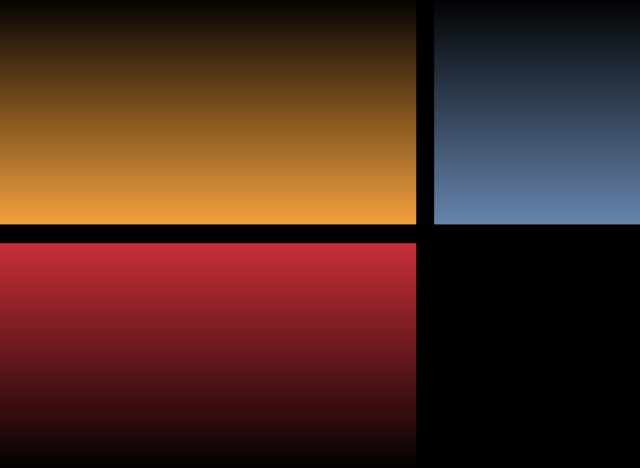
Reproduce this background procedurally as a Shadertoy shader.

```glsl
// Three glowing colour panels split by black bars, each fading to black away from the horizon.

const vec3 AMBER = vec3(0.96, 0.63, 0.24);
const vec3 CRIMSON = vec3(0.78, 0.185, 0.215);
const vec3 STEEL = vec3(0.40, 0.52, 0.68);

// Panel edges as fractions of the canvas
const float LEFT_END = 0.6504;
const float RIGHT_START = 0.6784;
const float UPPER_START = 0.5205;
const float LOWER_END = 0.4804;

// Smooth coverage of the span from lo to hi, softened over one pixel
float span(float v, float lo, float hi, float pixel) {
    return clamp((v - lo) / pixel + 0.5, 0.0, 1.0)
         * clamp((hi - v) / pixel + 0.5, 0.0, 1.0);
}

// Coverage of an axis-aligned box
float boxMask(vec2 uv, vec2 lo, vec2 hi, vec2 pixel) {
    return span(uv.x, lo.x, hi.x, pixel.x) * span(uv.y, lo.y, hi.y, pixel.y);
}

// Linear glow: one at the bright edge, zero at the dark edge
float glow(float y, float darkEdge, float brightEdge) {
    return clamp((y - darkEdge) / (brightEdge - darkEdge), 0.0, 1.0);
}

void mainImage(out vec4 fragColor, in vec2 fragCoord) {
    vec2 uv = fragCoord / iResolution.xy;
    vec2 pixel = 1.0 / iResolution.xy;

    // Outer edges lie beyond the canvas so only the inner edges are softened
    float amberMask = boxMask(uv, vec2(-1.0, UPPER_START), vec2(LEFT_END, 2.0), pixel);
    float steelMask = boxMask(uv, vec2(RIGHT_START, UPPER_START), vec2(2.0), pixel);
    float crimsonMask = boxMask(uv, vec2(-1.0), vec2(LEFT_END, LOWER_END), pixel);

    // Upper panels fade upward, the lower panel fades downward
    float upperGlow = glow(uv.y, 1.01, UPPER_START);
    float lowerGlow = glow(uv.y, -0.01, LOWER_END);

    vec3 color = (AMBER * amberMask + STEEL * steelMask) * upperGlow
               + CRIMSON * crimsonMask * lowerGlow;
    fragColor = vec4(color, 1.0);
}
```
